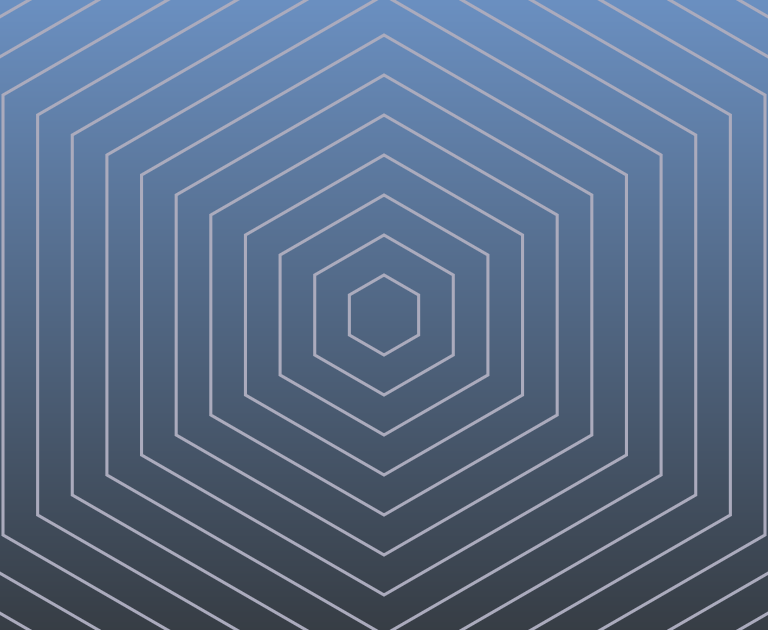
A Shadertoy shader for this background:

```glsl
#define RING_SPACING 0.0451
#define LINE_WIDTH 0.0040
#define TOP_COLOR vec3(0.417, 0.562, 0.755)
#define BOTTOM_COLOR vec3(0.215, 0.240, 0.270)
#define LINE_COLOR vec3(0.670, 0.670, 0.740)

// Distance from the centre measured along the hexagon's nearest face normal
float hexRadius(vec2 p) {
    p = abs(p);
    return max(p.x, dot(p, vec2(0.5, 0.8660254)));
}

// Distance to the nearest ring, leaving the centre point empty
float ringDistance(float radius) {
    float ring = max(round(radius / RING_SPACING), 1.0);
    return abs(radius - ring * RING_SPACING);
}

void mainImage(out vec4 fragColor, in vec2 fragCoord) {
    // Centred coordinates, in units of the canvas width
    vec2 p = (fragCoord - 0.5 * iResolution.xy) / iResolution.x;
    float pixel = 1.0 / iResolution.x;

    // Vertical gradient
    float height = fragCoord.y / iResolution.y;
    vec3 color = mix(BOTTOM_COLOR, TOP_COLOR, height);

    // Concentric hexagon outlines
    float edge = ringDistance(hexRadius(p)) - 0.5 * LINE_WIDTH;
    float coverage = clamp(0.5 - edge / pixel, 0.0, 1.0);
    color = mix(color, LINE_COLOR, coverage);

    fragColor = vec4(color, 1.0);
}
```
